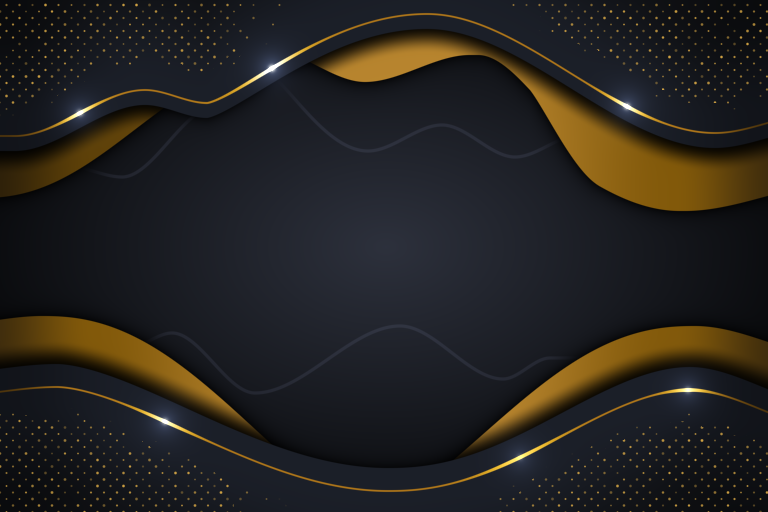
Give the GLSL for this background, as a Shadertoy shader.

```glsl
// Dark backdrop framed by curved panels, gold ribbons, glinting gold lines and dotted corners.

// Eased step from 0 at a to 1 at b; skew shifts the middle of the rise
float rise(float x, float a, float b, float skew) {
    return smoothstep(0.0, 1.0, pow(clamp((x - a) / (b - a), 0.0, 1.0), skew));
}
float rise(float x, float a, float b) { return rise(x, a, b, 1.0); }

// Heights of the curves, on a canvas of 768 by 512 units
float topLine(float x) {
    return 376.0 + 46.0 * rise(x, 15.0, 145.0) - 13.0 * rise(x, 145.0, 207.0)
        + 89.0 * rise(x, 207.0, 427.0, 0.7) - 119.0 * rise(x, 427.0, 715.0)
        + 20.0 * rise(x, 715.0, 820.0);
}
float bottomLine(float x) {
    return 125.0 - 10.0 * rise(x, 57.0, -60.0) - 104.0 * rise(x, 57.0, 388.0, 0.85)
        + 101.0 * rise(x, 388.0, 690.0, 1.15) - 38.0 * rise(x, 690.0, 830.0);
}
float topRibbon(float x) {
    float left = 314.0 + 123.0 * rise(x, -20.0, 240.0, 1.2) + 40.0 * rise(x, 200.0, 300.0);
    float right = 462.0 - 32.0 * rise(x, 270.0, 365.0) + 27.0 * rise(x, 365.0, 470.0)
        - 90.0 * rise(x, 478.0, 600.0) - 66.0 * rise(x, 530.0, 680.0, 0.7)
        + 30.0 * rise(x, 685.0, 850.0);
    return min(left, right);
}
float bottomRibbon(float x) {
    float left = 196.0 - 10.0 * rise(x, 42.0, -60.0) - 204.0 * rise(x, 42.0, 400.0, 1.2);
    float right = 186.0 - 194.0 * rise(x, 695.0, 340.0, 1.2) - 35.0 * rise(x, 695.0, 850.0);
    return max(left, right);
}

// Signed distance above a curve, corrected for its slope
float above(vec2 p, float h) {
    float slope = dFdx(h) / dFdx(p.x);
    return (p.y - h) * inversesqrt(1.0 + slope * slope);
}

float cover(float d) {
    float soft = 400.0 / iResolution.y;
    return smoothstep(-soft, soft, d);
}

float hash(vec2 cell) {
    vec3 q = fract(cell.xyx * 0.1031);
    q += dot(q, q.yzx + 33.33);
    return fract((q.x + q.y) * q.z);
}

// Thin wave, faded out at both ends
float wave(vec2 p, float h, float start, float end) {
    float fade = smoothstep(0.0, 45.0, p.x - start) * smoothstep(0.0, 45.0, end - p.x);
    return cover(1.6 - abs(above(p, h))) * fade;
}

// Ribbon, panel, dots and line of one side: 1 for the top, -1 for the bottom
void paintSide(inout vec3 col, vec2 p, float side, float line, float ribbon, float lip) {
    float edge = min(p.x, 768.0 - p.x);
    float dRibbon = side * above(p, ribbon);
    float dLine = side * above(p, line);
    float dPanel = side * above(p, line - side * lip);
    // Ribbon with its shadow and the shade of the panel
    col *= 1.0 - 0.75 * exp(-max(-dRibbon, 0.0) / 7.0);
    vec3 gold = mix(vec3(0.24, 0.17, 0.05), vec3(0.51, 0.35, 0.04), smoothstep(-15.0, 95.0, edge));
    gold = mix(gold, vec3(0.72, 0.52, 0.18), smoothstep(90.0, 290.0, edge));
    if (side > 0.0) gold *= mix(0.72, 1.0, smoothstep(130.0, 260.0, p.x));
    gold *= mix(0.22, 1.0, smoothstep(0.0, 24.0, -dPanel));
    col = mix(col, gold, cover(dRibbon));
    // Panel
    col *= 1.0 - 0.65 * exp(-max(-dPanel, 0.0) / 6.0);
    vec3 panel = mix(vec3(0.105, 0.12, 0.155), vec3(0.06, 0.066, 0.08), smoothstep(10.0, 120.0, dLine));
    col = mix(col, panel * mix(0.65, 1.0, smoothstep(0.0, 140.0, edge)), cover(dPanel));
    // Staggered dots in the corners
    vec2 grid = vec2(p.x + p.y, p.x - p.y) / 13.0;
    float seed = hash(floor(grid) + 80.0);
    float disc = cover(0.7 + 0.7 * seed - 9.2 * length(fract(grid) - 0.5));
    float field = smoothstep(18.0, 38.0, dLine) * smoothstep(0.0, 80.0, 300.0 - edge);
    float lit = step(seed, 0.15 + 0.8 * field) * smoothstep(0.0, 0.25, field);
    col = mix(col, vec3(0.85, 0.66, 0.27), disc * lit * (0.35 + 0.6 * fract(seed * 17.0)));
    // Glints, one per column: place, streak length, whiteness
    mat3 glints = mat3(165.0, 32.0, 0.6, 520.0, 42.0, 0.2, 688.0, 24.0, 0.4);
    if (side > 0.0) glints = mat3(80.0, 24.0, 0.6, 272.0, 44.0, 1.0, 627.0, 26.0, 0.7);
    float streak = 0.0, white = 0.0;
    vec3 halo = vec3(0.0);
    for (int i = 0; i < 3; i++) {
        vec3 g = glints[i];
        float t = (p.x - g.x) / g.y;
        vec2 r = p - vec2(g.x, side > 0.0 ? topLine(g.x) : bottomLine(g.x));
        streak += exp(-t * t);
        white += g.z * exp(-5.0 * t * t);
        halo += vec3(0.3, 0.36, 0.52) * (0.35 + 0.4 * g.z) * exp(-length(r) / 11.0);
        halo += vec3(0.9, 0.85, 0.65) * g.z * exp(-dot(r, r) / 10.0);
    }
    // Line
    vec3 metal = mix(vec3(0.68, 0.46, 0.1), vec3(1.0, 0.8, 0.16), min(streak, 1.0));
    metal = mix(metal, vec3(1.0, 0.98, 0.88), min(white, 1.0));
    metal *= mix(0.45, 1.0, smoothstep(0.0, 75.0, edge));
    col = mix(col, metal, cover(0.9 + 0.9 * streak - abs(dLine))) + halo;
}

void mainImage(out vec4 fragColor, in vec2 fragCoord) {
    vec2 p = fragCoord / iResolution.xy * vec2(768.0, 512.0);
    float x = p.x;
    // Radial backdrop
    float radius = length((p - vec2(386.0, 265.0)) / vec2(430.0, 285.0));
    vec3 col = mix(vec3(0.175, 0.19, 0.235), vec3(0.03, 0.034, 0.042), min(radius, 1.0));
    // Faint waves
    float leftWave = 345.0 - 10.0 * rise(x, 70.0, 122.0) + 70.0 * rise(x, 122.0, 215.0);
    float upperWave = 440.0 - 79.0 * rise(x, 265.0, 368.0, 0.75) + 26.0 * rise(x, 368.0, 442.0)
        - 32.0 * rise(x, 442.0, 515.0) + 22.0 * rise(x, 515.0, 580.0);
    float lowerWave = 165.0 + 14.0 * rise(x, 130.0, 172.0) - 60.0 * rise(x, 172.0, 255.0)
        + 67.0 * rise(x, 255.0, 400.0) - 53.0 * rise(x, 400.0, 503.0) + 21.0 * rise(x, 503.0, 550.0);
    col += vec3(0.055, 0.058, 0.075) * (wave(p, leftWave, 75.0, 215.0)
        + wave(p, upperWave, 270.0, 575.0) + wave(p, lowerWave, 130.0, 590.0));
    paintSide(col, p, 1.0, topLine(x), topRibbon(x), 15.0);
    paintSide(col, p, -1.0, bottomLine(x), bottomRibbon(x), 23.0);
    fragColor = vec4(col, 1.0);
}
```
